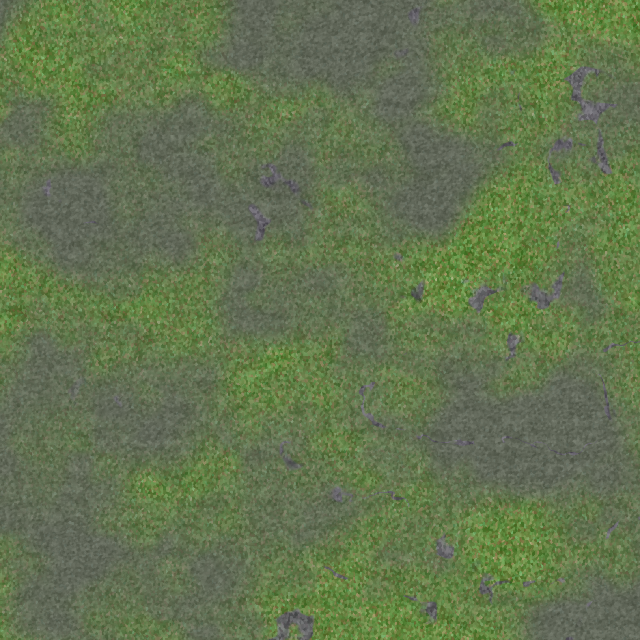
Write a three.js fragment shader that draws this texture.

```glsl
// Mossy meadow ground: soft grass and bare soil patches, fine grain, broken stone veins.
#define PATCH_SCALE 6.0
#define GRAIN_SCALE 270.0
#define VEIN_SCALE 9.0
#define VEIN_WIDTH 0.03
#define TILE_COUNT 27.0
#define TILE_DEPTH 0.007
#define GRASS_GRAIN 0.20
#define SOIL_GRAIN 0.12
#define GRASS vec3(0.395, 0.525, 0.245)
#define SOIL vec3(0.380, 0.405, 0.350)
#define STONE vec3(0.390, 0.370, 0.420)

varying vec2 vUv;

vec3 hash3(vec2 cell) {
  vec3 q = fract(cell.xyx * vec3(0.1031, 0.1030, 0.0973));
  q += dot(q, q.yxz + 33.33);
  return fract((q.xxy + q.yzz) * q.zyx);
}

// Cellular noise with blended borders: three independent values per cell.
vec3 softCells(vec2 p, float crispness) {
  vec2 base = floor(p);
  vec3 sum = vec3(0.0);
  float total = 0.0001;
  for (int y = -1; y <= 1; y++) {
    for (int x = -1; x <= 1; x++) {
      vec2 cell = base + vec2(float(x), float(y));
      vec2 toSeed = cell + hash3(cell + 71.0).xy - p;
      float weight = exp(-crispness * dot(toSeed, toSeed));
      sum += weight * hash3(cell + 13.0);
      total += weight;
    }
  }
  return sum / total;
}

// Share of grass, from 0 on bare soil to 1 on lush turf.
float grassCover(vec2 uv) {
  vec2 p = uv * PATCH_SCALE * vec2(0.95, 1.1);
  float cover = 0.55 * softCells(p + 3.0, 5.0).x
              + 0.30 * softCells(p * 2.1 + 17.0, 5.0).x
              + 0.15 * softCells(p * 4.7 + 41.0, 5.0).x;
  return smoothstep(0.24, 0.78, cover);
}

// Ragged veins that gather towards the lower right.
float stoneVeins(vec2 uv) {
  vec3 ragged = softCells(uv * 75.0 + 5.0, 6.0) - 0.5;
  vec3 chunks = softCells(uv * 32.0 + 29.0, 6.0);
  vec2 bent = uv + 0.012 * ragged.xy;
  float ridge = abs(softCells(bent * VEIN_SCALE + 53.0, 5.0).x - 0.5);
  float vein = 1.0 - smoothstep(VEIN_WIDTH * 0.4, VEIN_WIDTH * 1.3, ridge + 0.05 * ragged.z);
  float zone = smoothstep(-0.08, 0.25, uv.x - 0.2 - 0.6 * uv.y);
  float presence = 0.6 * chunks.x + 0.4 * softCells(uv * 7.0 + 97.0, 5.0).y;
  float threshold = mix(0.78, 0.47, zone);
  return vein * smoothstep(threshold, threshold + 0.08, presence);
}

void main() {
  float cover = grassCover(vUv);
  float veins = stoneVeins(vUv);
  vec3 color = mix(SOIL, GRASS, cover);

  // Faint repeat of the ground tiles, strongest in the rows.
  vec2 tile = sin(vUv * TILE_COUNT * 6.28318);
  color += TILE_DEPTH * (tile.y + 0.6 * tile.x + 0.6 * tile.x * tile.y);

  // Fine grain: upright blades in the grass, slanted streaks on the soil.
  vec3 blades = softCells(vUv * GRAIN_SCALE * vec2(1.1, 0.9), 9.0) - 0.5;
  vec2 slanted = vec2(vUv.x + vUv.y, 1.7 * (vUv.y - 0.6 * vUv.x));
  float streaks = softCells(slanted * GRAIN_SCALE * 0.55 + 400.0, 7.0).x - 0.5;
  float clumps = softCells(vUv * 95.0 + 61.0, 6.0).x - 0.5;
  color += GRASS_GRAIN * cover * (blades.x + 0.35 * clumps);
  color += SOIL_GRAIN * (1.0 - cover) * (0.7 * streaks + 0.6 * blades.x + 0.2 * clumps);
  color += cover * blades.y * vec3(0.12, -0.03, 0.02);

  // Sparse dry and pale flecks among the blades.
  float dry = smoothstep(0.30, 0.46, blades.y) * cover;
  float pale = smoothstep(0.32, 0.47, blades.z) * mix(0.25, 1.0, cover);
  color += dry * vec3(0.09, -0.01, 0.05) + pale * vec3(0.03, 0.08, 0.10);

  // Stone, with its own light and dark chips.
  vec3 stone = STONE + 0.16 * blades.x + 0.14 * clumps;
  color = mix(color, stone, 0.85 * veins);

  gl_FragColor = vec4(color, 1.0);
}
```
